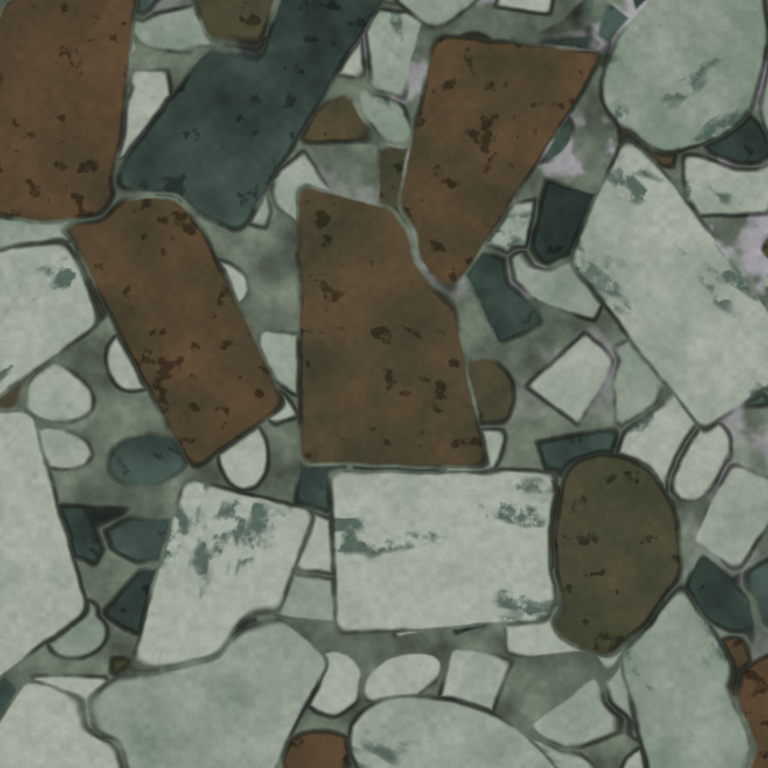
Write a three.js fragment shader that draws this texture.

```glsl
// Crazy-paved stone floor: large brown, pale and dark slabs, cut as lenses and uneven
// quads, meet along their midlines; small chips fill the gaps, set in mottled grout.
// Each layer scatters one distance-function stone per jittered grid cell.

#define SLAB_SCALE 3.7
#define CHIP_SCALE 9.5
#define JOINT 0.0045
#define SOFTNESS 0.0025
#define EDGE_WOBBLE 0.007
#define LENS_SHARE 0.36
#define BROWN_SHARE 0.43
#define PALE_SHARE 0.36
#define GRAIN 0.16
#define PI 3.14159

varying vec2 vUv;

const vec3 OLIVE_BROWN = vec3(0.28, 0.28, 0.21);
const vec3 RUST_BROWN = vec3(0.33, 0.265, 0.19);
const vec3 PALE_GREEN = vec3(0.47, 0.53, 0.47);
const vec3 PALE_CREAM = vec3(0.635, 0.665, 0.615);
const vec3 DEEP_SLATE = vec3(0.16, 0.20, 0.185);
const vec3 GREEN_SLATE = vec3(0.28, 0.35, 0.315);
const vec3 GROUT = vec3(0.38, 0.42, 0.365);
const vec3 LILAC_SHEEN = vec3(0.68, 0.66, 0.70);

float hash(vec2 p) {
  return fract(sin(dot(p, vec2(127.1, 311.7))) * 43758.5453);
}

float noise(vec2 p) {
  vec2 i = floor(p), f = fract(p);
  f = f * f * (3.0 - 2.0 * f);
  return mix(mix(hash(i), hash(i + vec2(1.0, 0.0)), f.x),
             mix(hash(i + vec2(0.0, 1.0)), hash(i + 1.0), f.x), f.y);
}

float fbm(vec2 p) {
  float sum = 0.0, amp = 0.533;
  for (int i = 0; i < 4; i++) {
    sum += amp * noise(p);
    p = mat2(1.6, 1.2, -1.2, 1.6) * p + 7.3;
    amp *= 0.5;
  }
  return sum;
}

float smoothMax(float a, float b, float k) {
  float h = max(k - abs(a - b), 0.0);
  return max(a, b) + h * h * 0.25 / k;
}

vec2 turn(vec2 p, float a) {
  float c = cos(a), s = sin(a);
  return vec2(c * p.x + s * p.y, c * p.y - s * p.x);
}

float stoneAngle(vec2 id) { return hash(id + 3.1) * PI; }

// Signed distance to one stone: a blunt lens or a quad with tilted sides.
float stoneShape(vec2 q, vec2 id) {
  q = turn(q, stoneAngle(id));
  vec2 halfSize = vec2(mix(0.47, 0.70, hash(id + 5.7)), mix(0.28, 0.43, hash(id + 9.2)));
  if (hash(id + 2.4) < LENS_SHARE) {
    float r = dot(halfSize, halfSize) / (2.0 * halfSize.y);
    float lens = length(vec2(q.x, abs(q.y) + r - halfSize.y)) - r;
    return smoothMax(lens, abs(q.x) - 0.88 * halfSize.x, 0.12);
  }
  float d = -9.0;
  for (int k = 0; k < 4; k++) {
    float side = float(k);
    float a = side * PI * 0.5 + (hash(id + side * 1.7) - 0.5) * 0.65;
    float reach = mod(side, 2.0) < 0.5 ? halfSize.x : halfSize.y;
    d = smoothMax(d, dot(q, vec2(cos(a), sin(a))) - reach, 0.06);
  }
  return d;
}

// Nearest stone of a scattered layer: x = distance in canvas units, yz = stone id.
vec3 stoneLayer(vec2 p, float scale, float seed) {
  p = p * scale + seed;
  vec2 cell = floor(p), nearestId = cell;
  float first = 9.0, second = 9.0;
  for (int y = -1; y <= 1; y++)
    for (int x = -1; x <= 1; x++) {
      vec2 id = cell + vec2(x, y);
      vec2 site = id + 0.5 + 0.6 * (vec2(hash(id), hash(id + 41.3)) - 0.5);
      float d = stoneShape(p - site, id);
      if (d < first) { second = first; first = d; nearestId = id; }
      else second = min(second, d);
    }
  float d = smoothMax(first, (first - second) * 0.5, 0.03);
  return vec3(d / scale + JOINT, nearestId);
}

// Stone face: kind picked by id, then mottling, veins and specks.
vec3 stoneColour(vec2 p, vec2 id, float brownShare, float paleShare) {
  float kind = hash(id + 7.7), tone = hash(id + 1.3);
  vec2 local = p + id * 0.37;
  float mottle = fbm(local * 17.0) - 0.5;
  float specks = smoothstep(0.64, 0.78, fbm(local * 48.0));
  if (kind < brownShare) {
    vec3 brown = mix(OLIVE_BROWN, RUST_BROWN, clamp(tone + mottle, 0.0, 1.0));
    return brown * (1.0 + 0.35 * mottle) * (1.0 - 0.35 * specks);
  }
  if (kind < brownShare + paleShare) {
    vec3 pale = mix(PALE_GREEN, PALE_CREAM, clamp(0.2 + tone + 1.1 * mottle, 0.0, 1.0));
    vec2 along = turn(local, stoneAngle(id)) * vec2(9.0, 24.0);
    float vein = smoothstep(0.56, 0.68, fbm(along)) * smoothstep(0.35, 0.6, fbm(local * 55.0));
    return mix(pale, GREEN_SLATE, vein * step(0.62, hash(id + 6.6)) * 0.85);
  }
  vec3 slate = mix(DEEP_SLATE, GREEN_SLATE, clamp(tone + 1.4 * mottle, 0.0, 1.0));
  return slate * (1.0 - 0.3 * specks);
}

void main() {
  vec2 p = vUv;
  vec2 wobble = vec2(fbm(p * 24.0), fbm(p * 24.0 + 31.0)) - 0.5;
  vec2 q = p + EDGE_WOBBLE * wobble;
  vec3 slab = stoneLayer(q, SLAB_SCALE, 12.4);
  vec3 chip = stoneLayer(q, CHIP_SCALE, 57.6);
  chip.x = max(chip.x, JOINT - slab.x);

  // Grout with dark hollows, and a faint sheen towards the upper right
  float patches = fbm(p * 26.0 + 4.0);
  vec3 colour = GROUT * (0.62 + 0.72 * patches);
  float sheen = smoothstep(0.9, 1.7, p.x + p.y) * smoothstep(0.5, 0.68, fbm(p * 19.0 + 80.0));
  colour = mix(colour, LILAC_SHEEN, 0.8 * sheen);

  // Chips, then slabs
  float chipMask = 1.0 - smoothstep(-SOFTNESS, SOFTNESS, chip.x);
  float slabMask = 1.0 - smoothstep(-SOFTNESS, SOFTNESS, slab.x);
  colour = mix(colour, stoneColour(p, chip.yz, 0.15, 0.6), chipMask);
  colour = mix(colour, stoneColour(p, slab.yz, BROWN_SHARE, PALE_SHARE), slabMask);

  // Broken shadow line along the rims, and soft grain
  float rim = 1.0 - smoothstep(0.0, 0.006, min(abs(slab.x - 0.001), abs(chip.x - 0.001)));
  colour *= 1.0 - 0.5 * rim * smoothstep(0.35, 0.65, fbm(p * 15.0 + 50.0));
  colour *= 1.0 + GRAIN * (fbm(p * 110.0) - 0.5);
  gl_FragColor = vec4(colour, 1.0);
}
```
